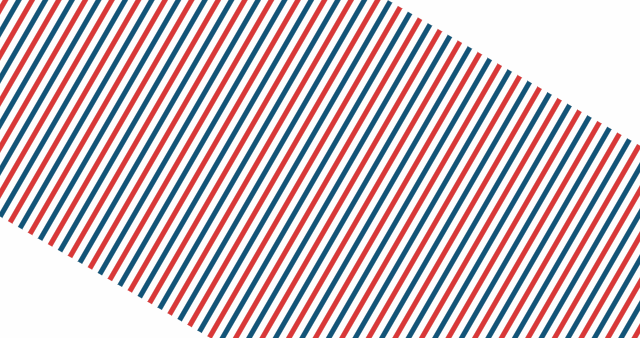
Reproduce this pattern procedurally as a WebGL 1 fragment shader.

```glsl
precision highp float;
// Slanted band of alternating blue and red stripes on white, cut square at
// both ends. The canvas is rotated onto the stripe axes, the distance to the
// nearest stripe is found by repetition, and the band clips its length.

uniform vec2 u_resolution;

const vec3 WHITE = vec3(0.995);
const vec3 BLUE = vec3(0.07, 0.33, 0.47);
const vec3 RED = vec3(0.85, 0.22, 0.22);

// Lengths are in canvas heights, measured from the canvas centre.
const float TILT = 0.5235988;      // stripes lean 30 degrees from vertical
const float PERIOD = 0.0681;       // one blue and red pair
const float STRIPE_WIDTH = 0.0148;
const float BAND_BOTTOM = -0.595;
const float BAND_TOP = 0.533;
const float EDGE_SOFTNESS = 0.0021;
const float EDGE_SHADE = 0.05;

// x runs across the stripes, y runs along them.
vec2 toStripeAxes(vec2 p, float angle) {
  float c = cos(angle);
  float s = sin(angle);
  return vec2(c * p.x - s * p.y, s * p.x + c * p.y);
}

// Signed distance to the nearest repeated line of the given width.
float stripeDistance(float x, float period, float width) {
  float local = (fract(x / period + 0.5) - 0.5) * period;
  return abs(local) - 0.5 * width;
}

// Signed distance to the interval from low to high.
float intervalDistance(float y, float low, float high) {
  return max(low - y, y - high);
}

float coverage(float dist, float softness) {
  return 1.0 - smoothstep(-softness, softness, dist);
}

// Lays ink over the base, slightly darker along its soft rim.
vec3 layInk(vec3 base, vec3 ink, float amount, float rimShade) {
  float rim = 4.0 * amount * (1.0 - amount);
  return mix(base, ink, amount) * (1.0 - rimShade * rim);
}

void main() {
  vec2 p = (gl_FragCoord.xy - 0.5 * u_resolution) / u_resolution.y;
  vec2 q = toStripeAxes(p, TILT);
  float softness = max(EDGE_SOFTNESS, 0.7 / u_resolution.y);

  // Red stripes sit halfway between the blue ones.
  float band = intervalDistance(q.y, BAND_BOTTOM, BAND_TOP);
  float blue = max(stripeDistance(q.x, PERIOD, STRIPE_WIDTH), band);
  float red = max(stripeDistance(q.x - 0.5 * PERIOD, PERIOD, STRIPE_WIDTH), band);

  vec3 color = layInk(WHITE, BLUE, coverage(blue, softness), EDGE_SHADE);
  color = layInk(color, RED, coverage(red, softness), EDGE_SHADE);
  gl_FragColor = vec4(color, 1.0);
}
```
